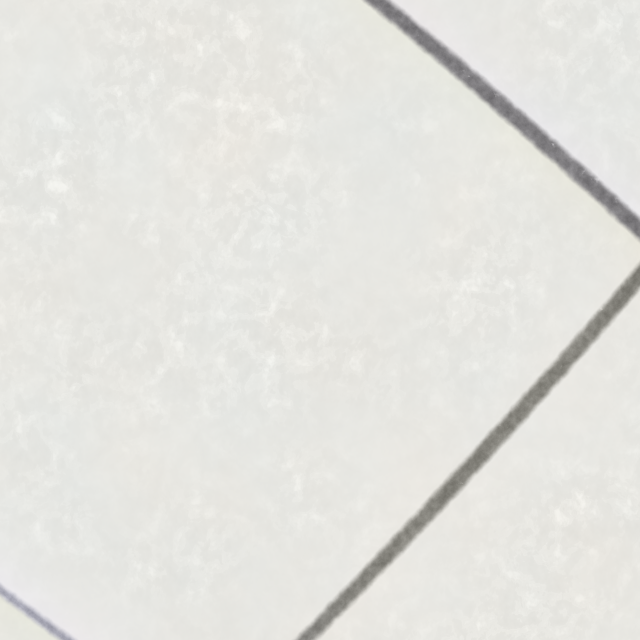
Write a WebGL 2 fragment shader that draws this texture.

```glsl
#version 300 es
precision highp float;
// Pale mottled stone floor tiles laid diagonally, with narrow rough grey grout.

#define TILE_SIZE 1.10
#define GROUT_HALF_MIN 0.0068
#define GROUT_HALF_MAX 0.0130
#define EDGE_SOFTNESS 0.0048
#define STONE vec3(0.907, 0.906, 0.887)
#define GROUT_WARM vec3(0.515, 0.508, 0.480)
#define GROUT_COOL vec3(0.490, 0.482, 0.492)
#define GROUT_PALE vec3(0.650, 0.650, 0.700)
#define FLECK_SCALE 27.0
#define FLECK_STRENGTH 0.052
#define CAST_STRENGTH 0.55

uniform vec2 u_resolution;
out vec4 fragColor;

vec2 hashGradient(vec2 cell) {
    vec3 h = fract(cell.xyx * vec3(0.1031, 0.1030, 0.0973));
    h += dot(h, h.yzx + 33.33);
    float angle = 6.2832 * fract((h.x + h.y) * h.z);
    return vec2(cos(angle), sin(angle));
}

float gradientNoise(vec2 p) {
    vec2 i = floor(p), f = p - i;
    vec2 w = f * f * f * (f * (f * 6.0 - 15.0) + 10.0);
    vec2 e = vec2(1.0, 0.0);
    float a = dot(hashGradient(i), f);
    float b = dot(hashGradient(i + e.xy), f - e.xy);
    float c = dot(hashGradient(i + e.yx), f - e.yx);
    float d = dot(hashGradient(i + e.xx), f - e.xx);
    return mix(mix(a, b, w.x), mix(c, d, w.x), w.y);
}

float fbm(vec2 p) {
    const mat2 turn = mat2(0.8, 0.6, -0.6, 0.8);
    float sum = 0.0, amplitude = 0.6;
    for (int k = 0; k < 4; k++) {
        sum += amplitude * gradientNoise(p);
        p = turn * p * 2.03 + 17.3;
        amplitude *= 0.55;
    }
    return sum;
}

// Grid coordinates of the floor; span holds the local tile size on each axis.
vec2 floorGrid(vec2 p, out vec2 span) {
    float bow = 0.005 - 0.1 * (p.x - 0.77) * (p.x - 0.77);
    float toUpper = 1.140 + bow - dot(p, vec2(0.654, 0.757));
    float fromLower = dot(p, vec2(0.596, 0.803)) - 0.0626;
    float fromSide = dot(p, vec2(0.739, -0.674)) - 0.356 - bow;
    span = vec2(toUpper + fromLower, TILE_SIZE);
    return vec2(fromLower, fromSide) / span;
}

vec3 stoneColor(vec2 p, vec2 tile, float edgeDistance) {
    vec2 q = p + tile * vec2(7.3, 4.9) + 3.0;
    vec2 warp = vec2(fbm(q * 9.0), fbm(q * 9.0 + 31.0));
    float broad = fbm(q * 3.1 + 5.0);
    float fine = fbm((q + 0.035 * warp) * FLECK_SCALE);
    float grain = fbm(q * vec2(74.0, 56.0));

    // Mineral flecks and wisps gather in patches and fade near the tile rim.
    float patches = smoothstep(-0.30, 0.30, fbm(q * 4.6 + 11.0));
    patches *= mix(0.2, 1.0, smoothstep(0.02, 0.19, edgeDistance));
    float flecks = smoothstep(0.02, 0.46, fine + 0.3 * grain);
    float wisps = 1.0 - smoothstep(0.0, 0.10, abs(fine - 0.06 + 0.25 * grain));

    vec3 color = STONE + 0.014 * broad + 0.018 * fine;
    color += patches * FLECK_STRENGTH * (0.85 * flecks + 0.30 * wisps - 0.16);
    color += 0.020 * grain * (0.35 + patches);

    // Faint warm, green and blue casts drift across the glaze.
    vec3 casts = vec3(0.022, -0.002, -0.020) * fbm(q * 3.7 + 47.0);
    casts += vec3(-0.012, 0.004, 0.014) * fbm(q * 5.2 + 71.0);
    return color + CAST_STRENGTH * casts;
}

void main() {
    vec2 p = gl_FragCoord.xy / u_resolution;
    float pixel = 1.0 / min(u_resolution.x, u_resolution.y);

    vec2 span;
    vec2 grid = floorGrid(p, span);
    vec2 offset = (grid - round(grid)) * span;
    vec2 dist = abs(offset);
    float jointDistance = min(dist.x, dist.y);
    vec3 color = stoneColor(p, floor(grid), jointDistance);

    // Polished rims: lilac light beyond the upper joint, cream before it.
    float side = smoothstep(-0.01, 0.01, offset.x);
    vec3 upperRim = mix(vec3(0.000, 0.002, -0.030), vec3(0.020, 0.010, 0.050), side);
    vec3 lowerRim = vec3(0.012, 0.005, 0.004);
    color += upperRim * exp(-dist.x * 30.0) + lowerRim * exp(-dist.y * 18.0);

    // Joint width swells to the right and its edges are slightly ragged.
    float halfWidth = mix(GROUT_HALF_MIN, GROUT_HALF_MAX, smoothstep(0.0, 0.85, p.x));
    float ragged = 0.0030 * fbm(p * 48.0);
    float softness = EDGE_SOFTNESS + 0.5 * pixel;
    float grout = 1.0 - smoothstep(-softness, softness, jointDistance + ragged - halfWidth);

    // Sandy grout, cooler along one direction and paler at the far left.
    vec3 groutColor = dist.x < dist.y ? GROUT_COOL : GROUT_WARM;
    groutColor = mix(GROUT_PALE, groutColor, smoothstep(0.05, 0.62, p.x));
    groutColor += 0.12 * fbm(p * 80.0) + 0.09 * fbm(p * 22.0 + 9.0);
    groutColor += 0.22 * smoothstep(0.28, 0.55, fbm(p * 38.0 + 21.0));

    // Worn grout lightens a little toward the tile it meets.
    groutColor += 0.05 * smoothstep(0.2, 1.0, jointDistance / halfWidth);

    fragColor = vec4(clamp(mix(color, groutColor, grout), 0.0, 1.0), 1.0);
}
```
